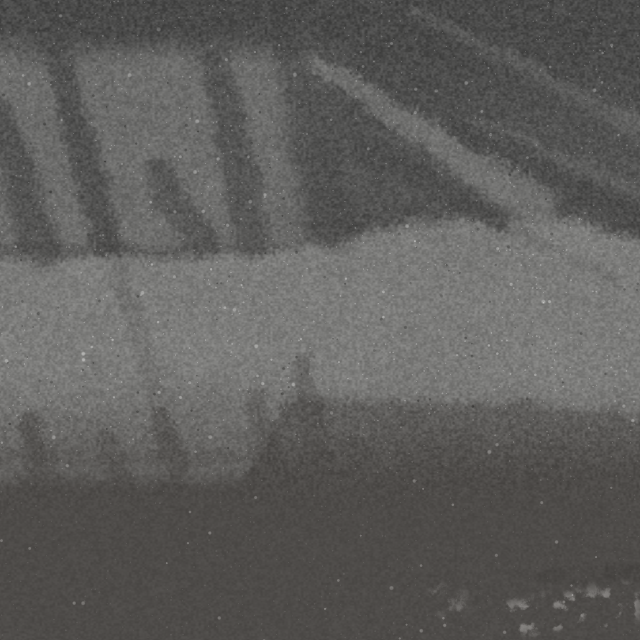
Reproduce this texture procedurally as a WebGL 2 fragment shader.

```glsl
#version 300 es
precision highp float;
// Weathered asphalt in soft sunlight: a pale band crosses between dark shade,
// slanted shadow streaks cut it, and thin rays fan out at the upper right.
// A scalar light field is composed first, then tinted and covered with grit.
uniform vec2 u_resolution;
out vec4 fragColor;

float hash(vec2 p) {
    vec3 q = fract(vec3(p.xyx) * 0.1031);
    q += dot(q, q.yzx + 33.33);
    return fract((q.x + q.y) * q.z);
}

float noise(vec2 p) {
    vec2 i = floor(p), f = fract(p);
    f = f * f * (3.0 - 2.0 * f);
    return mix(mix(hash(i), hash(i + vec2(1, 0)), f.x),
               mix(hash(i + vec2(0, 1)), hash(i + 1.0), f.x), f.y);
}

float fbm(vec2 p) {
    float sum = 0.0, amp = 0.5;
    for (int i = 0; i < 5; i++) {
        sum += amp * noise(p);
        p = mat2(1.6, 1.2, -1.2, 1.6) * p + 7.3;
        amp *= 0.5;
    }
    return sum;
}

// Soft segment from ends.xy to ends.zw; shape = start width, end width, strength
float streak(vec2 p, vec4 ends, vec3 shape) {
    vec2 axis = ends.zw - ends.xy, rel = p - ends.xy;
    float t = clamp(dot(rel, axis) / dot(axis, axis), 0.0, 1.0);
    float d = length(rel - axis * t) / mix(shape.x, shape.y, t);
    return shape.z * (1.0 - smoothstep(0.45, 1.4, d));
}

// One small round pebble per chosen cell; density is the share of filled cells
float specks(vec2 p, float cells, float density) {
    vec2 id = floor(p * cells), f = fract(p * cells);
    vec2 center = 0.3 + 0.4 * vec2(hash(id + 11.0), hash(id + 47.0));
    float radius = mix(0.14, 0.3, hash(id + 83.0));
    float dotMask = 1.0 - smoothstep(radius * 0.4, radius * 1.3, length(f - center));
    return dotMask * step(1.0 - density, hash(id));
}

// Slanted shadows on the left and their feet on the lower edge
const vec4 shadowEnds[11] = vec4[11](
    vec4(0.0, 0.83, 0.065, 0.615), vec4(0.085, 0.93, 0.17, 0.62),
    vec4(0.25, 0.73, 0.31, 0.63), vec4(0.335, 0.91, 0.395, 0.635),
    vec4(0.46, 0.92, 0.515, 0.64), vec4(0.18, 0.61, 0.265, 0.3),
    vec4(0.05, 0.34, 0.07, 0.235), vec4(0.17, 0.31, 0.195, 0.235),
    vec4(0.475, 0.43, 0.5, 0.28), vec4(0.4, 0.38, 0.425, 0.27),
    vec4(0.25, 0.35, 0.275, 0.27));
const vec3 shadowShapes[11] = vec3[11](
    vec3(0.02, 0.038, 0.7), vec3(0.02, 0.025, 0.78), vec3(0.024, 0.03, 0.65),
    vec3(0.02, 0.035, 0.68), vec3(0.03, 0.037, 0.62), vec3(0.014, 0.02, 0.2),
    vec3(0.018, 0.025, 0.6), vec3(0.018, 0.022, 0.5), vec3(0.016, 0.024, 0.4),
    vec3(0.016, 0.025, 0.4), vec3(0.016, 0.022, 0.55));

// Diagonal rays: positive strength lights, negative strength shades
const vec4 rayEnds[6] = vec4[6](
    vec4(0.48, 0.91, 0.84, 0.68), vec4(0.65, 0.985, 1.0, 0.8),
    vec4(0.73, 0.81, 1.0, 0.695), vec4(0.57, 0.765, 0.78, 0.655),
    vec4(0.71, 0.805, 1.0, 0.66), vec4(0.76, 0.665, 0.96, 0.565));
const vec3 rayShapes[6] = vec3[6](
    vec3(0.012, 0.032, 0.65), vec3(0.008, 0.018, 0.3), vec3(0.01, 0.017, 0.32),
    vec3(0.026, 0.016, -0.65), vec3(0.014, 0.025, -0.75), vec3(0.012, 0.008, -0.2));

float lightField(vec2 p) {
    // Central band with a stepped, grainy lower border
    float top = mix(0.607, 0.665, smoothstep(0.3, 0.8, p.x)) - 0.03 * smoothstep(0.86, 1.0, p.x);
    float side = smoothstep(0.38, 0.46, p.x);
    float low = mix(0.25, 0.365 - 0.025 * smoothstep(0.75, 1.0, p.x), side);
    float band = 1.0 - smoothstep(top - 0.02, top + 0.015, p.y);
    band *= smoothstep(low - 0.018, low + 0.025, p.y) * mix(0.5, 1.0, smoothstep(0.28, 0.42, p.y));
    float fade = 0.33 * side * smoothstep(0.24, 0.36, p.y) * (1.0 - smoothstep(0.36, 0.42, p.y));
    float light = max(band * 0.93, fade);

    // Dimmer lit patch at the upper left, spilling into the shade
    float patchArea = smoothstep(0.59, 0.63, p.y) * (1.0 - smoothstep(0.89, 0.955, p.y));
    patchArea *= 1.0 - smoothstep(0.42, 0.58, p.x);
    light = max(light, patchArea * 0.66);
    light = max(light, 0.2 * smoothstep(0.6, 0.7, p.y) * (1.0 - smoothstep(0.74, 0.96, p.y)));

    for (int i = 0; i < 6; i++) {
        float s = streak(p, rayEnds[i], rayShapes[i]);
        light = s > 0.0 ? max(light, mix(light, 1.0, s)) : light * (1.0 + s);
    }
    for (int i = 0; i < 11; i++) light *= 1.0 - streak(p, shadowEnds[i], shadowShapes[i]);

    // Thin dark seam near the lower left border
    float seam = 1.0 - smoothstep(0.004, 0.016, abs(p.y - 0.285));
    return light * (1.0 - 0.35 * seam * (1.0 - side));
}

void main() {
    vec2 uv = gl_FragCoord.xy / u_resolution;

    // Ragged borders from broad and fine warping
    vec2 warp = vec2(fbm(uv * 22.0), fbm(uv * 22.0 + 40.0)) - 0.48;
    vec2 grit = vec2(noise(uv * 210.0), noise(uv * 210.0 + 90.0)) - 0.5;
    float light = lightField(uv + warp * 0.022 + grit * 0.014);
    light += (fbm(uv * vec2(9.0, 13.0)) - 0.48) * 0.22 * smoothstep(0.05, 0.4, light);

    // Cool shade above, warmer shade below
    vec3 shade = mix(vec3(0.305, 0.295, 0.285), vec3(0.29, 0.29, 0.287), smoothstep(0.2, 0.8, uv.y));
    vec3 color = mix(shade, vec3(0.495, 0.495, 0.488), clamp(light, 0.0, 1.0));

    // Mineral grain, pale pebbles and dark pits
    float rough = mix(0.4, 1.0, smoothstep(0.18, 0.34, uv.y));
    color += rough * (0.085 * (noise(uv * 250.0) - 0.5) + 0.06 * (noise(uv * vec2(330.0, 400.0)) - 0.5));
    color += rough * 0.12 * specks(uv, 170.0, 0.05) + 0.17 * specks(uv + 0.37, 85.0, 0.018);
    color -= 0.11 * specks(uv + 0.61, 105.0, 0.03) * smoothstep(0.1, 0.6, light);

    // Worn pale flakes at the lower right
    float flakes = streak(uv, vec4(0.69, 0.065, 0.71, 0.055), vec3(0.025, 0.025, 0.6))
                 + streak(uv, vec4(0.78, 0.03, 0.97, 0.055), vec3(0.03, 0.035, 1.0));
    color += 0.2 * flakes * smoothstep(0.5, 0.72, fbm(uv * 55.0));
    color -= 0.035 * streak(uv, vec4(0.84, 0.1, 1.0, 0.105), vec3(0.012, 0.016, 1.0)) * noise(uv * 80.0);

    fragColor = vec4(color, 1.0);
}
```
